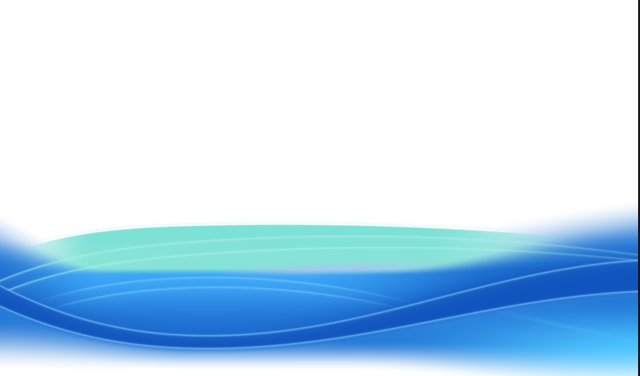
Write a Shadertoy shader that draws this background.

```glsl
// Layered blue and aqua waves with fine light strands under a white sky.
#define WHITE vec3(1.0)
#define AQUA vec3(0.53, 0.89, 0.84)
#define SKY_BLUE vec3(0.23, 0.65, 0.97)
#define MID_BLUE vec3(0.14, 0.47, 0.84)
#define DEEP_BLUE vec3(0.06, 0.33, 0.74)
#define CYAN vec3(0.30, 0.77, 1.0)
#define LAVENDER vec3(0.66, 0.78, 0.94)
#define STRAND vec3(0.50, 0.80, 1.0)
#define STRAND_WIDTH 0.0032
#define BORDER_START 0.9972

// 1 below the edge, 0 above edge + width.
float below(float y, float edge, float width) {
    return 1.0 - smoothstep(edge, edge + width, y);
}

float bell(float d, float width) {
    return exp(-d * d / (width * width));
}

// Trough on the left that swells towards the right.
float swell(float x, float middle, float height) {
    float left = max(0.325 - x, 0.0);
    return middle - height * cos((x - 0.325) * 4.333) + 1.4 * left * left * left;
}

// Broad arch that droops faster at its left end.
float arch(float x, vec2 peak, float curve, float droop) {
    float d = x - peak.x;
    float left = max(0.3 - x, 0.0);
    return peak.y - curve * d * d - droop * left * left * left;
}

// Thin bright strand with a faint halo on its lower side.
float strand(float d) {
    float halo = exp(-max(-d, 0.0) / 0.012) * below(d, 0.0, 0.004);
    return 0.7 * bell(d, STRAND_WIDTH) + 0.22 * halo;
}

void mainImage(out vec4 fragColor, in vec2 fragCoord) {
    vec2 uv = fragCoord / iResolution.xy;
    float x = uv.x, y = uv.y;
    float pixel = 1.0 / iResolution.y;
    float rightSide = smoothstep(0.60, 1.0, x);
    float leftSide = 1.0 - smoothstep(0.0, 0.16, x);
    float sides = max(rightSide, leftSide);

    // Soft glows rising at both ends
    vec3 color = WHITE;
    float rightTop = 0.475 - 0.27 * (1.0 - x);
    float rightGlow = below(y, rightTop - 0.14, 0.14) * smoothstep(0.62, 0.92, x);
    float leftGlow = below(y, 0.28 - 0.9 * x, 0.16);
    color = mix(color, MID_BLUE, 0.9 * max(rightGlow, leftGlow));

    // Aqua arch
    float crest = arch(x, vec2(0.44, 0.402), 0.163, 2.0);
    float aquaSpan = smoothstep(0.0, 0.15, x) * (1.0 - smoothstep(0.66, 0.96, x));
    float aquaMask = below(y, crest - pixel, 2.0 * pixel);
    vec3 aqua = mix(AQUA, AQUA * vec3(0.92, 0.99, 1.0), smoothstep(0.28, 0.40, y));
    color = mix(color, aqua, aquaMask * aquaSpan);
    color = mix(color, AQUA, 0.12 * bell(y - crest - 0.006, 0.004) * aquaSpan);

    // Blue body
    float bodyTop = 0.278 + 0.07 * rightSide + 0.04 * leftSide;
    float softness = 0.022 + 0.09 * sides;
    float body = below(y, bodyTop - 0.5 * softness, softness);
    vec3 blue = mix(SKY_BLUE, MID_BLUE, max(smoothstep(0.46, 0.80, x), leftSide));
    blue = mix(MID_BLUE, blue, smoothstep(0.13, 0.27, y));
    color = mix(color, blue, body);

    // Lavender light along the seam
    float seam = 0.279 + 0.05 * (x - 0.4);
    float seamSpan = smoothstep(0.32, 0.50, x) * (1.0 - smoothstep(0.55, 0.78, x));
    color = mix(color, LAVENDER, 0.75 * seamSpan * bell(y - seam, 0.013));

    // Shade lying on the band
    float bandTop = swell(x, 0.2085, 0.1015);
    float bandBottom = swell(x, 0.150, 0.077);
    float shade = body * exp(-max(y - bandTop, 0.0) / 0.035);
    color = mix(color, DEEP_BLUE, shade * mix(0.45, 0.8, smoothstep(0.4, 0.75, x)));

    // Lens strands and aqua strands
    for (int i = 0; i < 2; i++) {
        float k = float(i);
        float lensY = arch(x, vec2(0.33 + 0.01 * k, 0.262 - 0.026 * k), 0.68, 1.0);
        float lensSpan = smoothstep(0.04, 0.18, x) * (1.0 - smoothstep(0.46, 0.68, x));
        lensSpan *= smoothstep(-0.01, 0.03, y - bandTop);
        color = mix(color, STRAND, 0.55 * lensSpan * strand(y - lensY));
        float aquaY = arch(x, vec2(0.55 + 0.05 * k, 0.372 - 0.03 * k), 0.25 - 0.03 * k, 1.6);
        color = mix(color, vec3(0.68, 0.95, 0.94), 0.55 * (1.0 - 0.5 * rightSide) * strand(y - aquaY));
    }

    // Water below the band, fading to white at the foot
    float rightFoot = smoothstep(0.55, 1.0, x);
    float fadeHeight = 0.085 + 0.06 * (1.0 - smoothstep(0.0, 0.3, x));
    vec3 water = mix(MID_BLUE, CYAN, rightFoot * below(y, 0.06, 0.15));
    float ray = 0.18 - 0.37 * (x - 0.755);
    water = mix(water, CYAN, 0.25 * smoothstep(0.72, 0.9, x) * bell(y - ray, 0.006));
    float foot = smoothstep(-0.05 * rightFoot, fadeHeight, y - 0.012 * (1.0 - rightFoot));
    water = mix(WHITE, water, foot);
    color = mix(color, water, below(y, bandBottom - pixel, 2.0 * pixel));

    // Deep band and its two bright edges
    float band = below(y, bandTop - pixel, 2.0 * pixel) * smoothstep(-0.016, 0.012, y - bandBottom);
    color = mix(color, DEEP_BLUE, 0.92 * band);
    color = mix(color, STRAND, 0.65 * strand(y - bandTop));
    color = mix(color, STRAND, 0.65 * strand(y - bandBottom));

    // Dark border at the right end
    float border = smoothstep(-0.5, 0.5, (x - BORDER_START) * iResolution.x);
    color = mix(color, vec3(0.08), border);
    fragColor = vec4(color, 1.0);
}
```
